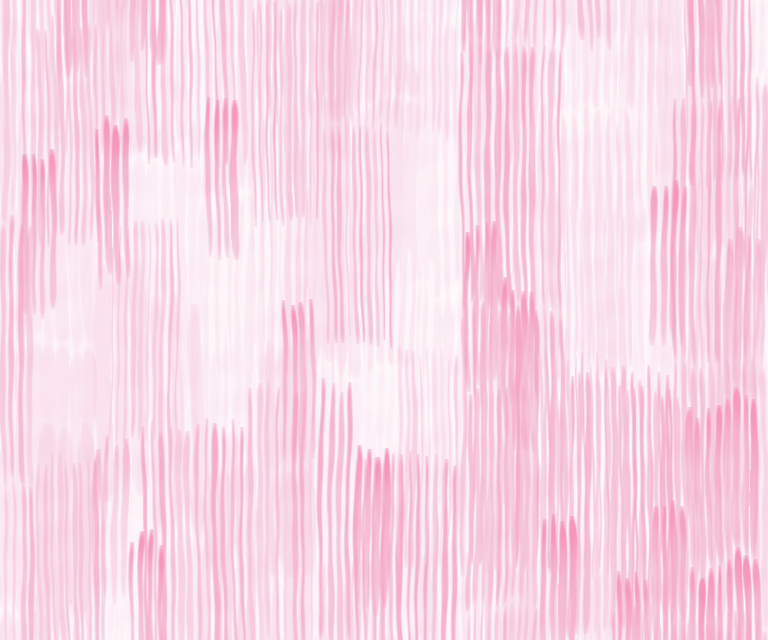
Reproduce this pattern procedurally as a Shadertoy shader.

```glsl
// Pink dry-brush fabric: staggered patches of ragged vertical bristle strokes.
// Each layer splits the canvas into strands, groups them into patches and lays
// down ink; the summed ink is finally looked up in a white-to-pink ramp.

vec3 hash3(vec2 cell) {
    vec3 q = fract(cell.xyx * vec3(0.1031, 0.1030, 0.0973));
    q += dot(q, q.yxz + 33.33);
    return fract((q.xxy + q.yzz) * q.zyx);
}

// Hand-drawn sway shared by neighbouring strands
float sway(vec2 p, float seed) {
    return 0.0030 * sin(p.y * 8.0 + p.x * 5.0 + seed)
         + 0.0013 * sin(p.y * 23.0 + p.x * 31.0 + seed * 3.0)
         + 0.0006 * sin(p.y * 57.0 - p.x * 73.0 + seed * 5.0);
}

// One layer of strokes: x = coverage, y = patch random, z = strand random,
// w = position along the stroke (1 at its top).
// width holds the smallest and largest half width in strand units.
vec4 strokes(vec2 p, float pitch, float perPatch, float len, vec2 width, float seed) {
    float u = (p.x + sway(p, seed)) / pitch + seed * 17.0;
    float strand = floor(u);
    float column = floor(strand / perPatch);

    // Ragged ends: every strand starts a little higher or lower
    float ragged = (hash3(vec2(strand, seed * 3.1)).x - 0.5) * 0.026;
    float v = (p.y + ragged) / len + hash3(vec2(column, seed * 5.7)).y + 4.0;
    float row = floor(v);
    float along = fract(v);

    vec3 patchRnd = hash3(vec2(column * 1.7 + 9.0, row * 3.3 + seed * 11.0));
    vec3 strandRnd = hash3(vec2(strand + 3.0, row * 7.9 + seed * 13.0));

    // Tapered capsule, swelling and thinning along its length
    float endDist = min(along, 1.0 - along) * len / pitch;
    float halfWidth = mix(width.x, width.y, strandRnd.x);
    halfWidth *= 0.9 + 0.16 * sin(p.y * 26.0 + strandRnd.y * 40.0);
    float x = u - strand - 0.5 + (strandRnd.y - 0.5) * 0.22;
    float taper = max(1.0 - endDist * 0.45, 0.0) * halfWidth;
    float d = length(vec2(x, taper)) - halfWidth;

    float soft = 0.07 + 0.7 / (iResolution.y * pitch);
    return vec4(smoothstep(soft, -soft, d), patchRnd.x, strandRnd.z, along);
}

vec3 pinkRamp(float ink) {
    vec3 paper = vec3(0.995, 0.975, 0.985);
    vec3 blush = vec3(0.98, 0.89, 0.93);
    vec3 rose  = vec3(0.96, 0.76, 0.84);
    vec3 deep  = vec3(0.965, 0.59, 0.725);
    vec3 col = mix(paper, blush, clamp(ink / 0.25, 0.0, 1.0));
    col = mix(col, rose, clamp((ink - 0.25) / 0.35, 0.0, 1.0));
    return mix(col, deep, clamp((ink - 0.6) / 0.4, 0.0, 1.0));
}

void mainImage(out vec4 fragColor, in vec2 fragCoord) {
    vec2 p = fragCoord / iResolution.y;
    float ink = 0.02;

    // Pale washes with nearly merging strands
    vec4 s = strokes(p, 0.021, 8.0, 0.42, vec2(0.42, 0.75), 1.0);
    ink = mix(ink, 0.07 + 0.19 * s.y + 0.07 * (s.z - 0.5), s.x);

    // Broad translucent bands
    s = strokes(p, 0.029, 3.0, 0.37, vec2(0.36, 0.65), 2.0);
    ink = mix(ink, 0.45, s.x * 0.55 * smoothstep(0.55, 0.95, s.y));

    // White dry streaks
    s = strokes(p, 0.017, 7.0, 0.29, vec2(0.08, 0.33), 3.0);
    ink = mix(ink, 0.0, s.x * 0.85 * smoothstep(0.3, 0.7, s.y));

    // Main bristle patches
    s = strokes(p, 0.0138, 12.0, 0.41, vec2(0.13, 0.38), 4.0);
    float tone = 0.3 + 0.38 * s.y + 0.34 * (s.z - 0.5) + 0.12 * (s.w - 0.5);
    ink = mix(ink, tone, s.x * smoothstep(0.05, 0.55, s.y));

    // Finer overlapping patches
    s = strokes(p, 0.0112, 10.0, 0.34, vec2(0.12, 0.36), 5.0);
    tone = 0.36 + 0.32 * s.y + 0.3 * (s.z - 0.5);
    ink = mix(ink, tone, s.x * 0.9 * smoothstep(0.3, 0.8, s.y));

    // Short saturated accents, wettest where the brush lands at the top
    s = strokes(p, 0.0145, 4.0, 0.25, vec2(0.22, 0.46), 6.0);
    tone = 0.72 + 0.2 * s.z + 0.22 * smoothstep(0.6, 1.0, s.w);
    ink = mix(ink, tone, s.x * smoothstep(0.76, 0.86, s.y) * (0.55 + 0.4 * s.w));

    // Watercolour mottling from layered sines
    float mottle = sin(p.y * 93.0 + 2.0 * sin(p.x * 23.0)) * sin(p.x * 41.0 + p.y * 7.0)
                 + 0.6 * sin(p.y * 37.0 + p.x * 19.0) * sin(p.x * 67.0 - p.y * 29.0);
    ink += 0.022 * mottle;

    fragColor = vec4(pinkRamp(ink), 1.0);
}
```
